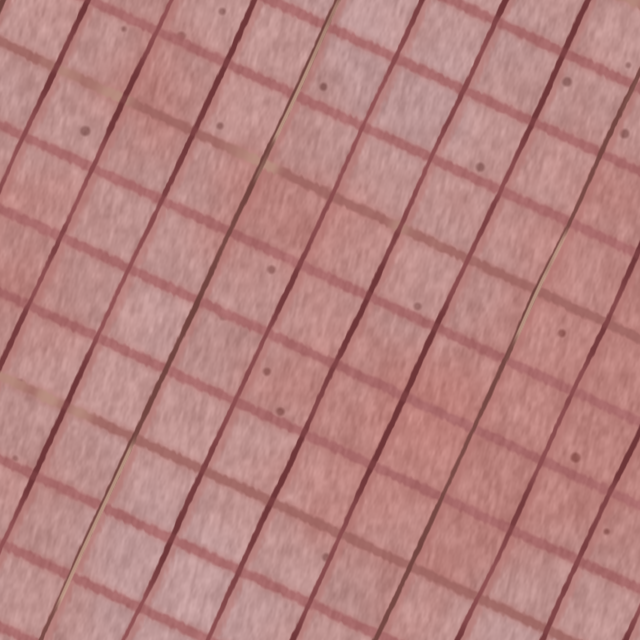
A WebGL 1 fragment shader for this texture:

```glsl
precision highp float;
// Worn pink paving: tilted square cells with thin dark grooves, soft cross bands and panel joints.

uniform vec2 u_resolution;

const float PITCH = 0.1184;             // cell size in canvas units
const vec2 ORIGIN = vec2(0.517, 0.695); // a crossing of two panel joints
const vec2 ACROSS = vec2(0.907, -0.421);
const vec2 ALONG = vec2(0.421, 0.907);
const float PANEL = 4.0;                // cells per panel side

const vec3 FACE = vec3(0.738, 0.566, 0.553);
const vec3 ROSE = vec3(0.735, 0.485, 0.460);
const vec3 LILAC = vec3(0.745, 0.600, 0.600);
const vec3 BAND = vec3(0.650, 0.405, 0.407);
const vec3 GROOVE = vec3(0.560, 0.310, 0.320);
const vec3 GROOVE_DEEP = vec3(0.410, 0.190, 0.200);
const vec3 JOINT_BROWN = vec3(0.420, 0.265, 0.235);
const vec3 JOINT_DUST = vec3(0.780, 0.640, 0.560);

float hash(vec2 p) {
  vec3 v = fract(p.xyx * vec3(0.1031, 0.1030, 0.0973));
  v += dot(v, v.yzx + 33.33);
  return fract((v.x + v.y) * v.z);
}

float noise(vec2 p) {
  vec2 i = floor(p);
  vec2 f = fract(p);
  f = f * f * (3.0 - 2.0 * f);
  float low = mix(hash(i), hash(i + vec2(1.0, 0.0)), f.x);
  float high = mix(hash(i + vec2(0.0, 1.0)), hash(i + vec2(1.0, 1.0)), f.x);
  return mix(low, high, f.y);
}

float fbm(vec2 p) {
  float sum = 0.0;
  float gain = 0.5;
  for (int i = 0; i < 4; i++) {
    sum += gain * noise(p);
    p = p * 2.03 + 17.3;
    gain *= 0.5;
  }
  return sum / 0.9375;
}

// Coverage of a line of given half width around distance zero.
float stroke(float d, float halfWidth, float soft) {
  return 1.0 - smoothstep(halfWidth - soft, halfWidth + soft, abs(d));
}

// One when the line index lies on a panel border.
float onPanel(float index, float shift) {
  return 1.0 - step(0.5, mod(index + shift + 0.25, PANEL));
}

// Brushed grain, centred on zero.
float grain(vec2 p) {
  vec2 s = vec2(p.x - 0.22 * p.y, p.y);
  float streak = noise(s * vec2(170.0, 58.0) + 40.0) - 0.5;
  float fine = noise(s * vec2(290.0, 130.0) + 90.0) - 0.5;
  return 0.075 * streak + 0.04 * fine + 0.085 * (fbm(p * 42.0) - 0.5);
}

// Sparse round dark pits.
float pits(vec2 p, float soft) {
  vec2 cell = floor(p);
  vec2 centre = 0.2 + 0.6 * vec2(hash(cell + 5.1), hash(cell + 9.7));
  float radius = 0.05 + 0.05 * hash(cell + 2.3);
  float spot = 1.0 - smoothstep(radius - soft, radius + soft, length(p - cell - centre));
  return spot * step(0.88, hash(cell + 31.0));
}

// Cell face with broad stains, panel and cell tints, and grain.
vec3 faceColor(vec2 p, vec2 q) {
  vec2 cell = floor(q);
  vec2 panel = floor((q + vec2(1.0, 0.0)) / PANEL);
  float stain = fbm(p * 3.2 + 11.0) + 0.18 * (hash(panel + 20.0) - 0.5);
  vec3 color = mix(FACE, ROSE, 0.65 * smoothstep(0.48, 0.78, stain));
  color = mix(color, LILAC, 0.8 * smoothstep(0.48, 0.25, stain));
  float blush = 1.0 - smoothstep(0.02, 0.13, length(p - vec2(0.68, 0.36)));
  color = mix(color, ROSE, 0.6 * blush);
  return color + 0.03 * (hash(cell + 50.0) - 0.5) + grain(p);
}

void main() {
  vec2 p = gl_FragCoord.xy / u_resolution;
  vec2 q = vec2(dot(p - ORIGIN, ACROSS), dot(p - ORIGIN, ALONG)) / PITCH;
  float pixel = 1.0 / (PITCH * min(u_resolution.x, u_resolution.y));

  // Signed distance to the nearest lines, with ragged edges.
  vec2 line = floor(q + 0.5);
  float ragged = noise(p * vec2(210.0, 110.0)) - 0.5;
  float drift = 0.03 * (noise(vec2(q.y * 0.9, line.x * 7.0)) - 0.5);
  float dx = q.x - line.x + drift;
  float dy = q.y - line.y + 0.035 * ragged;
  float jointX = onPanel(line.x, 1.0);
  float jointY = onPanel(line.y, 0.0);

  vec3 color = faceColor(p, q);
  color -= 0.16 * pits(p * 13.0, 0.04);

  // Pink fringes beside the lines, heavier to the right of each groove.
  float fringe = stroke(dx - 0.05 + 0.05 * ragged, 0.07, 0.05);
  fringe = max(fringe, 0.5 * stroke(dy, 0.11, 0.05));
  color = mix(color, mix(ROSE, BAND, 0.4), 0.6 * fringe);

  // Soft cross bands; panel borders are browner and partly dusted.
  float wearY = fbm(vec2(q.x * 0.9, line.y * 5.3 + 3.0));
  vec3 bandColor = BAND + 0.6 * grain(p) + 0.06 * (wearY - 0.5);
  bandColor = mix(bandColor, vec3(0.60, 0.40, 0.37), 0.6 * jointY);
  float dustY = jointY * smoothstep(0.54, 0.68, wearY);
  bandColor = mix(bandColor, JOINT_DUST, 0.65 * dustY);
  float band = stroke(dy, 0.062, max(pixel, 0.028));
  color = mix(color, bandColor, band * (0.78 + 0.2 * wearY));

  // Thin grooves, varying between rosy and deep along their length.
  float wearX = fbm(vec2(q.y * 0.8, line.x * 6.1 + 8.0));
  float depth = smoothstep(0.25, 0.65, wearX);
  vec3 grooveColor = mix(GROOVE, GROOVE_DEEP, depth);
  grooveColor = mix(grooveColor, JOINT_BROWN, 0.7 * jointX);
  float crossing = stroke(dy, 0.06, 0.03);
  grooveColor = mix(grooveColor, GROOVE, 0.35 * crossing * (1.0 - jointX));
  float grooveWidth = mix(0.026, 0.038, depth) + 0.012 * ragged;
  float groove = stroke(dx, grooveWidth, max(pixel, 0.016));
  color = mix(color, grooveColor, 0.92 * groove);

  // Pale dust lying in stretches of the long panel joints.
  float dustX = jointX * smoothstep(0.54, 0.64, fbm(vec2(q.y * 0.55, line.x * 3.7)));
  color = mix(color, JOINT_DUST, 0.8 * dustX * stroke(dx - 0.018, 0.024, max(pixel, 0.014)));

  gl_FragColor = vec4(clamp(color, 0.0, 1.0), 1.0);
}
```
